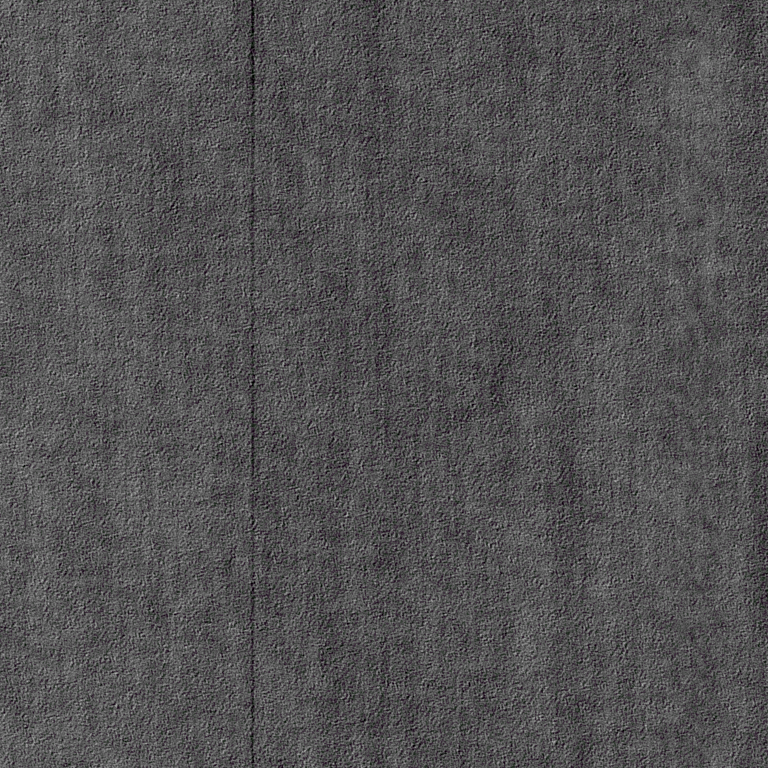
Give the GLSL for this texture, as a WebGL 2 fragment shader.

```glsl
#version 300 es
precision highp float;
// Dark grey pressed fibre sheet: fine embossed grain, vertical streaks and one narrow seam.

uniform vec2 u_resolution;
out vec4 fragColor;

// Tone, as brightness
const float TONE_LEFT = 0.352;
const float TONE_MIDDLE = 0.313;
const float TONE_RIGHT = 0.330;
const float EDGE_SHADE = 0.030;

// Grain
const float GRAIN_CELLS = 331.0;
const float COARSE_CELLS = 187.0;
const float COARSE_WEIGHT = 0.5;
const float GRAIN_CONTRAST = 0.20;
const float GRAIN_VARIATION = 0.9;
const float SPECKLE_CELLS = 467.0;
const float SPECKLE_DEPTH = 0.16;
const vec2 LIGHT_STEP = vec2(-0.00105, 0.00085);
const mat2 GRAIN_TURN = mat2(0.857, 0.515, -0.515, 0.857);
const mat2 COARSE_TURN = mat2(0.921, -0.389, 0.389, 0.921);

// Streaks, clouds and weave
const float CLOUD_DEPTH = 0.045;
const float MOTTLE_DEPTH = 0.055;
const float BROAD_STREAK_DEPTH = 0.036;
const float FINE_STREAK_DEPTH = 0.062;
const float WEAVE_DEPTH = 0.030;

// Worn band near the right side
const float BAND_X = 0.905;
const float BAND_WIDTH = 0.045;
const float FIBRE_DEPTH = 0.08;

// Seam
const float SEAM_X = 0.329;
const float SEAM_WIDTH = 0.0036;
const float SEAM_DEPTH = 0.15;

// Tints of the dark pits
const float TINT_CELLS = 151.0;
const vec3 PURPLE_SHIFT = vec3(0.010, -0.046, 0.010);
const vec3 GREEN_SHIFT = vec3(-0.030, 0.010, -0.030);

float hash(ivec2 cell) {
    uint h = uint(cell.x) * 1597334677u ^ uint(cell.y) * 3812015801u;
    h = (h ^ (h >> 15)) * 2246822519u;
    h = (h ^ (h >> 13)) * 3266489917u;
    return float((h ^ (h >> 16)) >> 8) / 16777216.0;
}

float cornerSlope(ivec2 cell, vec2 offset) {
    float angle = 6.28319 * hash(cell);
    return dot(vec2(cos(angle), sin(angle)), offset);
}

float gradientNoise(vec2 p) {
    ivec2 cell = ivec2(floor(p));
    vec2 f = fract(p);
    vec2 w = f * f * f * (f * (f * 6.0 - 15.0) + 10.0);
    float low = mix(cornerSlope(cell, f),
                    cornerSlope(cell + ivec2(1, 0), f - vec2(1, 0)), w.x);
    float high = mix(cornerSlope(cell + ivec2(0, 1), f - vec2(0, 1)),
                     cornerSlope(cell + ivec2(1, 1), f - vec2(1, 1)), w.x);
    return mix(low, high, w.y);
}

float grainHeight(vec2 p) {
    return gradientNoise(GRAIN_TURN * p * GRAIN_CELLS)
         + COARSE_WEIGHT * gradientNoise(COARSE_TURN * p * COARSE_CELLS + 31.7);
}

// Slow changes of brightness over the sheet
float sheetTone(vec2 p) {
    float tone = mix(TONE_LEFT, TONE_MIDDLE, smoothstep(0.0, 0.5, p.x));
    tone = mix(tone, TONE_RIGHT, smoothstep(0.68, 0.85, p.x));
    tone -= EDGE_SHADE * smoothstep(0.95, 1.0, p.x);
    tone += CLOUD_DEPTH * gradientNoise(p * vec2(9.0, 6.4) + 7.3);
    tone += MOTTLE_DEPTH * gradientNoise(COARSE_TURN * p * 37.0 + 2.6);
    tone += MOTTLE_DEPTH * gradientNoise(GRAIN_TURN * p * 83.0 + 44.8);
    tone += BROAD_STREAK_DEPTH * gradientNoise(p * vec2(31.0, 1.5) + 19.1);
    tone += FINE_STREAK_DEPTH * gradientNoise(p * vec2(153.0, 8.0) + 53.4);
    return tone + WEAVE_DEPTH * gradientNoise(p * vec2(11.0, 97.0) + 71.9);
}

float seam(vec2 p) {
    float drift = 0.0008 * gradientNoise(vec2(p.y * 4.0, 4.5));
    float line = 1.0 - smoothstep(0.0, SEAM_WIDTH, abs(p.x - SEAM_X - drift));
    return line * (0.8 + 0.8 * gradientNoise(vec2(p.y * 14.0, 12.5)));
}

void main() {
    vec2 p = gl_FragCoord.xy / u_resolution.y;

    // Worn band with slanted fibres and softer grain
    float bandOffset = (p.x - BAND_X) / BAND_WIDTH;
    float worn = exp(-bandOffset * bandOffset);
    float fibres = gradientNoise(vec2((p.x + 0.6 * p.y) * 107.0, p.y * 39.0));

    // Relief lit from the upper left, uneven in strength, with fine speckle
    float relief = grainHeight(p - LIGHT_STEP) - grainHeight(p + LIGHT_STEP);
    float strength = 1.0 - 0.3 * worn + GRAIN_VARIATION * gradientNoise(p * 67.0 + 13.2);
    float brightness = sheetTone(p) + GRAIN_CONTRAST * strength * relief;
    brightness += SPECKLE_DEPTH * gradientNoise(COARSE_TURN * p * SPECKLE_CELLS + 5.9);
    brightness += FIBRE_DEPTH * worn * fibres - SEAM_DEPTH * seam(p);

    // Purple and green tints in the dark pits
    float pit = 1.0 - smoothstep(0.22, 0.33, brightness);
    float tint = gradientNoise(GRAIN_TURN * p * TINT_CELLS + 90.2);
    vec3 shift = PURPLE_SHIFT * smoothstep(-0.02, 0.12, tint)
               + GREEN_SHIFT * smoothstep(0.12, 0.32, -tint);
    fragColor = vec4(clamp(vec3(brightness) + pit * shift, 0.0, 1.0), 1.0);
}
```
